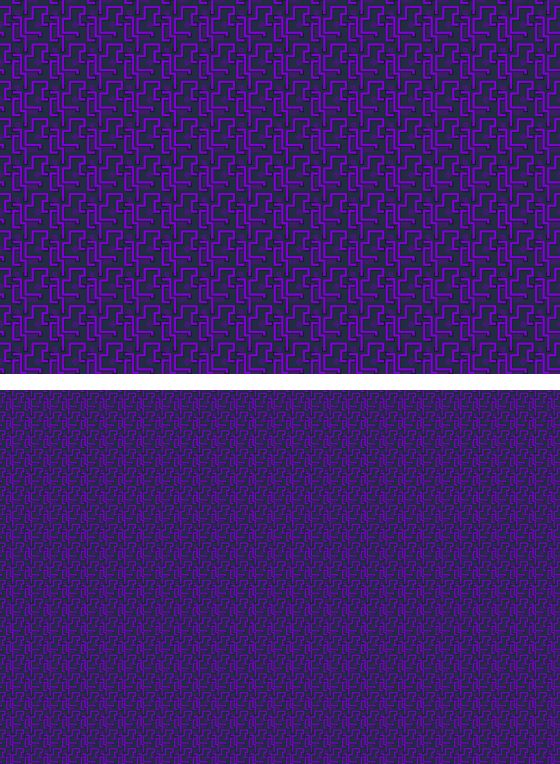
Top, the tile; bottom, the same tile 2 across and 2 down.
Give the GLSL for this pattern, as a WebGL 1 fragment shader.

```glsl
precision highp float;
// Circuit-board tiling: 15 by 10 cells of right-angled violet traces with end pads.
// Each trace is a chain of box distances wrapped to a 64-unit cell; small squares,
// diamonds and a chip grid fill the gaps, and wrapping noise varies the violet.
uniform vec2 u_resolution;

vec2 wrapCell(vec2 d) { return mod(d + 32.0, 64.0) - 32.0; }

// Distance to an axis-aligned segment, repeated in every cell
float segment(vec2 p, float ax, float ay, float bx, float by) {
  vec2 a = vec2(ax, ay), b = vec2(bx, by);
  vec2 d = abs(wrapCell(p - 0.5 * (a + b))) - 0.5 * abs(b - a);
  return length(max(d, 0.0));
}

float traces(vec2 p) {
  // Stepped main trace
  float d = segment(p, 80.0, 42.0, 73.0, 42.0);
  d = min(d, segment(p, 73.0, 42.0, 73.0, 24.0));
  d = min(d, segment(p, 73.0, 24.0, 81.0, 24.0));
  d = min(d, segment(p, 81.0, 24.0, 81.0, 12.0));
  d = min(d, segment(p, 81.0, 12.0, 56.0, 12.0));
  d = min(d, segment(p, 56.0, 12.0, 56.0, 32.0));
  d = min(d, segment(p, 56.0, 32.0, 44.0, 32.0));
  d = min(d, segment(p, 44.0, 32.0, 44.0, 56.0));
  d = min(d, segment(p, 44.0, 56.0, 69.0, 56.0));
  d = min(d, segment(p, 69.0, 56.0, 69.0, 60.0));
  // Left bracket
  d = min(d, segment(p, 31.0, 41.0, 23.0, 41.0));
  d = min(d, segment(p, 23.0, 41.0, 23.0, 69.0));
  d = min(d, segment(p, 23.0, 69.0, 33.0, 69.0));
  // Descending trace between them
  d = min(d, segment(p, 24.0, 30.0, 36.0, 30.0));
  d = min(d, segment(p, 36.0, 30.0, 36.0, 62.0));
  d = min(d, segment(p, 36.0, 62.0, 44.0, 62.0));
  return min(d, segment(p, 44.0, 62.0, 44.0, 86.0));
}

float square(vec2 d) { return max(abs(d.x), abs(d.y)); }
float diamond(vec2 d) { return (abs(d.x) + abs(d.y)) * 0.707; }

float pads(vec2 p) {
  float d = square(wrapCell(p - vec2(80.0, 42.0)));
  d = min(d, square(wrapCell(p - vec2(69.0, 60.0))));
  d = min(d, square(wrapCell(p - vec2(31.0, 41.0))));
  d = min(d, square(wrapCell(p - vec2(33.0, 69.0))));
  d = min(d, square(wrapCell(p - vec2(24.0, 30.0))));
  return min(d, square(wrapCell(p - vec2(44.0, 86.0))));
}

// Nested outlines: a square and a diamond, each with a solid centre
float emblems(vec2 p) {
  vec2 s = wrapCell(p - vec2(30.0, 22.0));
  vec2 g = wrapCell(p - vec2(65.0, 43.0));
  float d = min(abs(square(s) - 3.0) - 0.7, square(s) - 1.0);
  return min(d, min(abs(diamond(g) - 3.6) - 0.7, diamond(g) - 1.3));
}

// A column of three small diamonds and a grid of four by two chips
float chips(vec2 p) {
  vec2 v = wrapCell(p - vec2(30.0, 54.5));
  v.y -= 7.5 * clamp(floor(v.y / 7.5 + 0.5), -1.0, 1.0);
  vec2 c = wrapCell(p - vec2(56.0, 64.0)) / 4.3;
  c -= clamp(floor(c), vec2(-2.0, -1.0), vec2(1.0, 0.0)) + 0.5;
  return min(abs(diamond(v) - 1.5) - 0.45, abs(square(c * 4.3) - 1.3) - 0.45);
}

vec2 gradient(vec2 i, vec2 period) {
  i = mod(i, period);
  float a = 6.2832 * fract(sin(dot(i, vec2(127.1, 311.7))) * 43758.5);
  return vec2(cos(a), sin(a));
}

float gradientNoise(vec2 p, vec2 period) {
  vec2 i = floor(p), f = p - i, e = vec2(1.0, 0.0);
  vec2 w = f * f * f * (f * (f * 6.0 - 15.0) + 10.0);
  float low = mix(dot(gradient(i, period), f),
                  dot(gradient(i + e, period), f - e), w.x);
  float high = mix(dot(gradient(i + e.yx, period), f - e.yx),
                   dot(gradient(i + 1.0, period), f - 1.0), w.x);
  return mix(low, high, w.y);
}

float fill(float d, float pixel) { return clamp(0.5 - d / pixel, 0.0, 1.0); }

void main() {
  vec2 uv = gl_FragCoord.xy / u_resolution;
  vec2 p = vec2(uv.x, 1.0 - uv.y) * vec2(15.0, 10.0) * 64.0;
  float pixel = 960.0 / u_resolution.x;
  float tint = gradientNoise(uv * vec2(12.0, 8.0), vec2(12.0, 8.0));

  float line = traces(p);
  float pad = pads(p);

  // Navy board, a teal rim along the traces and dark sockets at their ends
  vec3 color = vec3(0.14, 0.172, 0.27);
  color = mix(color, vec3(0.105, 0.18, 0.205), fill(line - 4.4, pixel));
  color = mix(color, vec3(0.07, 0.08, 0.14), 0.8 * fill(pad - 4.0, pixel));
  vec2 below = p - vec2(0.8, 1.4);
  color = mix(color, vec3(0.07, 0.11, 0.15), 0.6 * fill(traces(below) - 2.2, pixel));

  // Ornaments, then metal with a darker edge and a bright core
  color = mix(color, vec3(0.38, 0.03, 0.64), fill(emblems(p), pixel));
  color = mix(color, vec3(0.34, 0.06, 0.54), fill(chips(p), pixel));
  float metal = min(line - 2.0, pad - 2.2);
  color = mix(color, vec3(0.36, 0.04, 0.61), fill(metal, pixel));
  vec3 core = mix(vec3(0.52, 0.0, 0.90), vec3(0.50, 0.0, 0.82), 0.5 + 0.5 * tint);
  color = mix(color, core, fill(metal + 0.5, pixel));
  gl_FragColor = vec4(color, 1.0);
}
```
